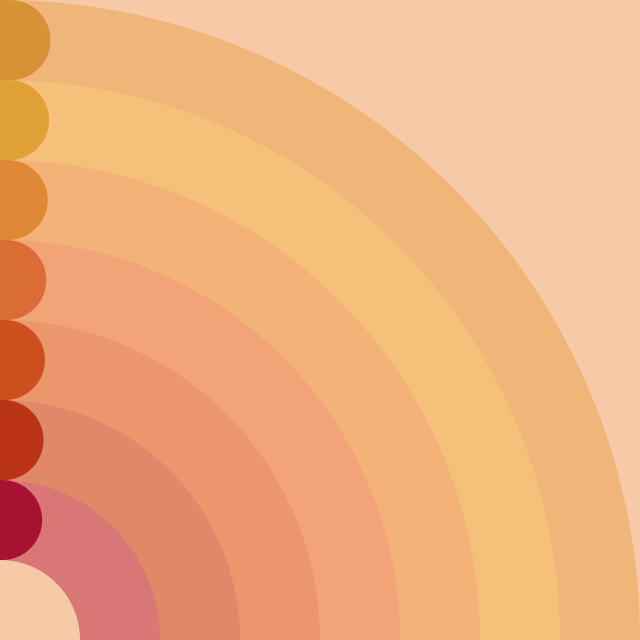
This background is drawn by a three.js fragment shader. Its source:

```glsl
varying vec2 vUv;

const int RINGS = 7;
const float RING_WIDTH = 0.125;
const float ARC_SWEEP = 0.0174533; // filled angle, measured from the left edge

const vec3 PEACH = vec3(0.965, 0.788, 0.655);

// Pale tracks, inner to outer
const vec3 TRACK_ROSE   = vec3(0.851, 0.463, 0.463);
const vec3 TRACK_CLAY   = vec3(0.882, 0.533, 0.408);
const vec3 TRACK_CORAL  = vec3(0.922, 0.588, 0.424);
const vec3 TRACK_SALMON = vec3(0.949, 0.643, 0.471);
const vec3 TRACK_MELON  = vec3(0.949, 0.698, 0.471);
const vec3 TRACK_HONEY  = vec3(0.961, 0.753, 0.475);
const vec3 TRACK_SAND   = vec3(0.941, 0.710, 0.475);

// Deep arcs, inner to outer
const vec3 ARC_CRIMSON = vec3(0.651, 0.071, 0.184);
const vec3 ARC_BRICK   = vec3(0.729, 0.200, 0.090);
const vec3 ARC_RUST    = vec3(0.800, 0.314, 0.114);
const vec3 ARC_ORANGE  = vec3(0.851, 0.427, 0.208);
const vec3 ARC_AMBER   = vec3(0.867, 0.537, 0.212);
const vec3 ARC_GOLD    = vec3(0.878, 0.631, 0.216);
const vec3 ARC_OCHRE   = vec3(0.843, 0.573, 0.216);

vec3 trackColor(int ring) {
  if (ring == 0) return TRACK_ROSE;
  if (ring == 1) return TRACK_CLAY;
  if (ring == 2) return TRACK_CORAL;
  if (ring == 3) return TRACK_SALMON;
  if (ring == 4) return TRACK_MELON;
  if (ring == 5) return TRACK_HONEY;
  return TRACK_SAND;
}

vec3 arcColor(int ring) {
  if (ring == 0) return ARC_CRIMSON;
  if (ring == 1) return ARC_BRICK;
  if (ring == 2) return ARC_RUST;
  if (ring == 3) return ARC_ORANGE;
  if (ring == 4) return ARC_AMBER;
  if (ring == 5) return ARC_GOLD;
  return ARC_OCHRE;
}

// Smooth coverage of a signed distance
float cover(float dist, float edge) {
  return clamp(0.5 - dist / edge, 0.0, 1.0);
}

// Signed distance to an arc with a round cap at the end of its sweep
float cappedArc(vec2 p, float radius) {
  vec2 capDir = vec2(sin(ARC_SWEEP), cos(ARC_SWEEP));
  float pastEnd = dot(p, vec2(capDir.y, -capDir.x));
  float spine = pastEnd < 0.0 ? abs(length(p) - radius) : length(p - capDir * radius);
  return spine - 0.5 * RING_WIDTH;
}

void main() {
  float edge = max(fwidth(vUv.y), 0.00001);
  float radius = length(vUv);
  vec3 color = PEACH;

  // Nested tracks, painted from the outside in
  for (int i = 0; i < RINGS; i++) {
    int ring = RINGS - 1 - i;
    float outer = (float(ring) + 2.0) * RING_WIDTH;
    color = mix(color, trackColor(ring), cover(radius - outer, edge));
  }
  color = mix(color, PEACH, cover(radius - RING_WIDTH, edge));

  // Short filled arcs at the start of each track
  for (int ring = 0; ring < RINGS; ring++) {
    float middle = (float(ring) + 1.5) * RING_WIDTH;
    color = mix(color, arcColor(ring), cover(cappedArc(vUv, middle), edge));
  }

  gl_FragColor = vec4(color, 1.0);
}
```
